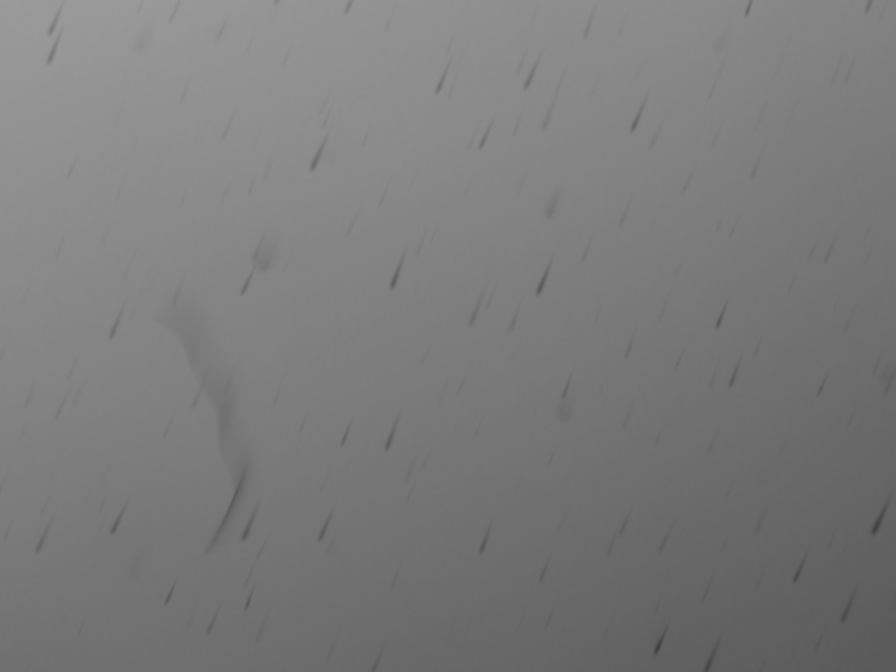
Reproduce this texture procedurally as a Shadertoy shader.

```glsl
// Dull grey sheet, lit from the upper left, flecked with slanted dark streaks.
// Streaks sit on jittered slanted grids: a dark head below, a fading tail above.
// A curved crease is smeared along the same slant by a short march.

#define SLANT normalize(vec2(0.38, 0.925))
#define BASE_GREY 0.442
#define LIGHT_RISE 0.165
#define STREAK_DARK 0.19
#define FAINT_DARK 0.05
#define SMUDGE_DARK 0.075
#define CREASE_DARK 0.016
#define GRAIN 0.007

float hash(vec2 p) {
    vec3 q = fract(vec3(p.xyx) * 0.1031);
    q += dot(q, q.yzx + 33.33);
    return fract((q.x + q.y) * q.z);
}

float noise(vec2 p) {
    vec2 i = floor(p), f = fract(p);
    f = f * f * (3.0 - 2.0 * f);
    return mix(mix(hash(i), hash(i + vec2(1, 0)), f.x),
               mix(hash(i + vec2(0, 1)), hash(i + vec2(1, 1)), f.x), f.y);
}

// One streak: d.x runs across it, d.y from its head up the tail
float streak(vec2 d, float width, float len) {
    float t = clamp(d.y / len, 0.0, 1.0);
    float across = d.x / (width * mix(1.0, 0.55, t));
    float head = smoothstep(-0.006, 0.012, d.y - 0.4 * abs(d.x));
    return exp(-across * across) * head * pow(1.0 - t, 1.3);
}

// Scattered streaks; rarity pushes most of them towards invisible
float streakLayer(vec2 q, float cell, float width, float rarity, float seed) {
    float sum = 0.0;
    vec2 home = floor(q / cell);
    for (int j = -1; j <= 1; j++)
    for (int i = -1; i <= 1; i++) {
        vec2 id = home + vec2(i, j);
        vec2 key = id + seed;
        vec2 head = (id + vec2(hash(key), hash(key + 17.3))) * cell;
        float size = hash(key + 41.7);
        float strength = pow(hash(key + 73.1), rarity);
        vec2 d = q - head;
        d.x -= d.y * 0.12 * (hash(key + 97.9) - 0.5);
        float len = min(cell, 0.09) * mix(0.5, 0.95, size);
        sum += strength * streak(d, width * mix(0.6, 1.15, size), len);
    }
    return sum;
}

// Horizontal place of the crease, t from its top (0) to its foot (1)
float creaseX(float t) {
    t = clamp(t, 0.0, 1.0);
    return 0.19 + 0.18 * pow(t, 0.4) - 0.09 * pow(t, 8.0) + 0.005 * sin(20.0 * t);
}

float creaseEdge(vec2 p) {
    float span = 0.367;
    float t = (0.53 - p.y) / span;
    float slope = (creaseX(t + 0.01) - creaseX(t - 0.01)) / (0.02 * span);
    float d = (p.x - creaseX(t)) / sqrt(1.0 + slope * slope);
    float ends = smoothstep(0.0, 0.03, t) * (1.0 - smoothstep(0.95, 1.0, t));
    return ends * smoothstep(-0.002, 0.002, d) * exp(-max(d, 0.0) / 0.008);
}

float crease(vec2 p) {
    float sum = 0.0;
    for (int i = 0; i < 18; i++) {
        float s = float(i) / 18.0;
        sum += creaseEdge(p - SLANT * s * 0.075) * (1.0 - s);
    }
    return sum;
}

void mainImage(out vec4 fragColor, in vec2 fragCoord) {
    vec2 p = fragCoord / iResolution.y;
    vec2 uv = fragCoord / iResolution.xy;
    vec2 q = vec2(p.x * SLANT.y - p.y * SLANT.x, dot(p, SLANT));

    // Broad light
    float grey = BASE_GREY + LIGHT_RISE * uv.y - 0.05 * uv.x - 0.045 * uv.x * uv.x;
    grey += 0.008 * (noise(p * 5.0) - 0.5);

    // Dark, faint and wide streaks
    float dark = STREAK_DARK * streakLayer(q, 0.1, 0.0045, 3.2, 11.0);
    dark += FAINT_DARK * streakLayer(q + 0.37, 0.08, 0.0035, 1.8, 53.0);
    float fibres = 0.5 + noise(q * vec2(130.0, 16.0));
    dark += SMUDGE_DARK * fibres * streakLayer(q + 0.71, 0.24, 0.014, 4.0, 89.0);

    // Crease with uneven fibres
    float uneven = 0.7 + 0.6 * noise(q * vec2(60.0, 12.0));
    dark += min(CREASE_DARK * uneven * crease(p), 0.15);

    grey -= min(dark, 0.22);
    grey += GRAIN * (noise(p * vec2(260.0, 190.0)) - 0.5);
    fragColor = vec4(vec3(grey), 1.0);
}
```
